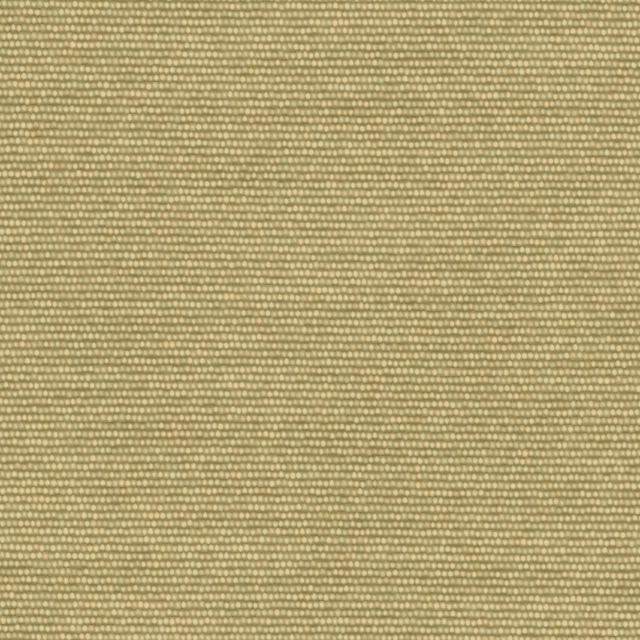
This texture is drawn by a WebGL 2 fragment shader. Its source:

```glsl
#version 300 es
precision highp float;
// Khaki canvas cloth: staggered rows of small plump threads with thin shaded gaps.

uniform vec2 u_resolution;
out vec4 fragColor;

const vec2 REPEATS = vec2(106.0, 79.0);    // threads across, rows down
const float TILT = 0.006;                  // rows sink slightly to the right
const float SWAY = 0.0009;                 // gentle bend of the rows
const float JITTER = 0.18;                 // uneven thread spacing
const float LIFT = 0.2;                    // uneven thread height
const float LEAN = 0.06;                   // slant of each thread
const vec2 BEAD_SHAPE = vec2(1.12, 0.95);  // inverse width and height
const float BEAD_EDGE = 0.58;
const float BEAD_CORE = 0.08;
const vec2 BEAD_GAIN = vec2(0.32, 0.64);   // dull and bright thread crowns
const vec2 GAP_DEPTH = vec2(0.28, 0.5);    // shallow and deep row gaps
const float BASE_TONE = 0.48;
const float GLINT_RADIUS = 0.36;
const float GLINT = 0.3;                   // strength of the brightest specks
const float FIBRE = 0.04;
const float STREAK = 0.055;                // tone drift along each row
const float CLOUD = 0.025;                 // broad uneven dye
const float TINT = 0.016;                  // warm and green thread variation
const int SAMPLES = 3;                     // subsamples per axis

const vec3 SHADOW = vec3(0.54, 0.48, 0.28);
const vec3 CLOTH = vec3(0.69, 0.63, 0.43);
const vec3 HIGHLIGHT = vec3(0.88, 0.81, 0.61);
const float TAU = 6.2831853;

float hash(vec2 cell) {
    vec3 p = fract(vec3(cell.xyx) * vec3(0.1031, 0.1030, 0.0973));
    p += dot(p, p.yzx + 33.33);
    return fract((p.x + p.y) * p.z);
}

// Layered sines with a separate phase for each row, roughly -1 to 1.
float rowStreak(float x, float row) {
    float phase = TAU * hash(vec2(row, 17.0));
    return 0.45 * sin(9.0 * x + phase)
         + 0.35 * sin(23.0 * x + 2.7 * phase)
         + 0.20 * sin(61.0 * x + 5.1 * phase);
}

float cloud(vec2 p) {
    return sin(5.0 * p.x + 2.0 * sin(4.0 * p.y))
         * sin(7.0 * p.y + 1.5 * sin(6.0 * p.x));
}

vec3 clothColor(vec2 uv) {
    // Bent grid, every second row shifted by half a thread
    vec2 p = uv;
    p.y += TILT * p.x + SWAY * sin(8.0 * p.x + 5.0 * p.y);
    p.x += SWAY * sin(11.0 * p.y + 3.0 * p.x);
    vec2 grid = p * REPEATS;
    float row = floor(grid.y);
    grid.x += 0.5 * mod(row, 2.0) + JITTER * rowStreak(3.0 * p.x, row + 40.0);
    vec2 cell = floor(grid);
    vec2 local = fract(grid) - 0.5;

    // Variation between threads
    float shine = hash(cell);
    float size = mix(0.88, 1.12, hash(cell + 71.0));
    float warmth = hash(cell + 139.0) - 0.5;
    float lift = hash(cell + 211.0) - 0.5;
    float depth = mix(GAP_DEPTH.x, GAP_DEPTH.y, hash(cell + 307.0));
    local.y += LIFT * lift * cos(0.5 * TAU * local.x);

    // Thin row gap, thread crown, off-centre glint and fibres
    float gap = pow(abs(sin(0.5 * TAU * local.y)), 3.0);
    vec2 slanted = local + vec2(LEAN * local.y, 0.0);
    float bead = 1.0 - smoothstep(BEAD_CORE, BEAD_EDGE,
                                 length(slanted * BEAD_SHAPE) / size);
    vec2 glintCenter = 0.3 * vec2(warmth, lift);
    float glint = 1.0 - smoothstep(0.0, GLINT_RADIUS, length(slanted - glintCenter));
    float fibre = sin(TAU * (1.6 * local.x + 1.3 * local.y + shine));

    float tone = BASE_TONE - depth * gap
               + bead * mix(BEAD_GAIN.x, BEAD_GAIN.y, shine)
               + GLINT * glint * pow(shine, 4.0)
               + FIBRE * fibre
               + STREAK * rowStreak(p.x, row)
               + STREAK * (hash(vec2(row, 5.0)) - 0.5)
               + CLOUD * cloud(p);

    // Three tones, then a slight hue shift
    vec3 color = mix(SHADOW, CLOTH, clamp(tone / 0.45, -0.3, 1.0));
    color = mix(color, HIGHLIGHT, clamp((tone - 0.45) / 0.55, 0.0, 1.0));
    return color + TINT * warmth * vec3(1.4, -0.2, -0.8);
}

void main() {
    // Average subsamples for smooth edges
    vec3 sum = vec3(0.0);
    for (int y = 0; y < SAMPLES; y++) {
        for (int x = 0; x < SAMPLES; x++) {
            vec2 offset = (vec2(x, y) + 0.5) / float(SAMPLES) - 0.5;
            sum += clothColor((gl_FragCoord.xy + offset) / u_resolution);
        }
    }
    fragColor = vec4(sum / float(SAMPLES * SAMPLES), 1.0);
}
```
